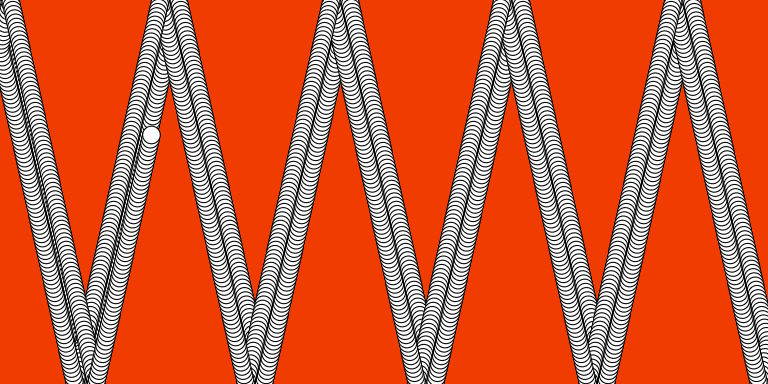
Give the GLSL for this pattern, as a Shadertoy shader.

```glsl
// Trail of overlapping outlined discs left by a ball bouncing in zigzags on orange.

// Lengths are in canvas heights.
const float WIDTH    = 2.0;      // canvas width
const float RADIUS   = 0.0243;   // disc radius, outline included
const float OUTLINE  = 0.0028;   // outline thickness
const float STEP     = 0.00244;  // horizontal travel between discs
const float PERIOD   = 0.4453;   // horizontal travel between two top bounces
const float TOP_AT   = 4.4727;   // travel at one of the top bounces
const float TRAVEL   = 4.3958;   // total horizontal travel of the ball
const int   PASSES   = 3;        // crossings of the canvas, the last one partial
const int   NEAR     = int(2.0 * RADIUS / STEP) + 1; // discs that can reach a point

const vec3 GROUND = vec3(0.94, 0.235, 0.0);
const vec3 INK    = vec3(0.0);
const vec3 FILL   = vec3(1.0);

// Ball height after a given horizontal travel.
float bounceHeight(float travel) {
    return abs(2.0 * fract((travel - TOP_AT) / PERIOD) - 1.0);
}

float coverage(float dist, float pixel) {
    return clamp(0.5 - dist / pixel, 0.0, 1.0);
}

// Paint one outlined disc over the colour below.
vec3 paintDisc(vec3 below, float dist, float pixel) {
    vec3 inked = mix(below, INK, coverage(dist, pixel));
    return mix(inked, FILL, coverage(dist + OUTLINE, pixel));
}

void mainImage(out vec4 fragColor, in vec2 fragCoord) {
    float pixel = 1.0 / iResolution.y;
    vec2 p = fragCoord * pixel;
    vec3 color = GROUND;

    for (int pass = 0; pass < PASSES; pass++) {
        // Unfold the side-wall bounces: odd passes run right to left.
        float start = float(pass) * WIDTH;
        float here = start + (pass % 2 == 0 ? p.x : WIDTH - p.x);
        float first = ceil((here - RADIUS) / STEP);
        float last = min(start + WIDTH, TRAVEL);

        // Stack the nearby discs, oldest first.
        for (int i = 0; i < NEAR; i++) {
            float travel = (first + float(i)) * STEP;
            if (travel < start || travel > last) continue;
            vec2 offset = vec2(here - travel, p.y - bounceHeight(travel));
            color = paintDisc(color, length(offset) - RADIUS, pixel);
        }
    }
    fragColor = vec4(color, 1.0);
}
```
